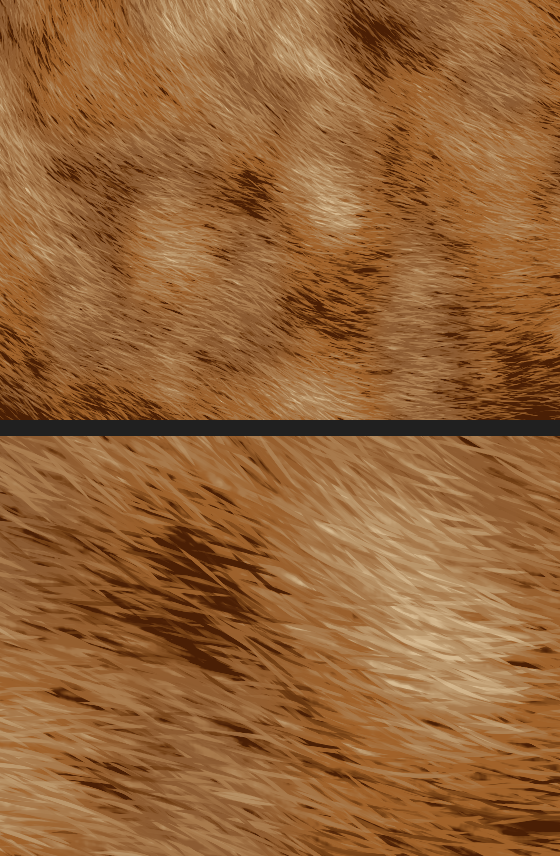
Top, the full canvas; bottom, a detail of the centre.
This texture is drawn by a Shadertoy shader. Its source:

```glsl
float hash(vec2 p) {
    return fract(sin(dot(p, vec2(127.1, 311.7))) * 43758.5453);
}

vec4 hash4(vec2 p) {
    return fract(sin(dot(p, vec2(127.1, 311.7)) + vec4(0.0, 1.7, 3.1, 5.3)) * 43758.5453);
}

float noise(vec2 p) {
    vec2 i = floor(p), f = fract(p);
    f = f * f * (3.0 - 2.0 * f);
    return mix(mix(hash(i), hash(i + vec2(1, 0)), f.x),
               mix(hash(i + vec2(0, 1)), hash(i + vec2(1, 1)), f.x), f.y);
}

// Lie of the coat: steep at the upper left, flattening to the lower right
float coatAngle(vec2 p) {
    float crown = smoothstep(0.5, 1.0, p.y) * (1.0 - smoothstep(0.5, 1.0, p.x));
    float flank = smoothstep(0.15, 0.7, p.y) * (1.0 - smoothstep(0.1, 0.6, p.x));
    float belly = (1.0 - smoothstep(0.0, 0.6, p.y)) * smoothstep(0.6, 1.3, p.x);
    return -0.42 - 0.65 * crown - 0.25 * flank + 0.6 * belly + 0.55 * (noise(p * 4.5) - 0.5);
}

// Broad tabby bands, darker toward the corners
float coatTone(vec2 p) {
    vec2 band = vec2(dot(p, vec2(0.9, 0.42)) * 8.0, dot(p, vec2(0.42, -0.9)) * 4.0);
    float patches = 0.62 * noise(band + 3.7) + 0.38 * noise(p * 15.0);
    vec2 away = p - vec2(0.5, 0.62);
    return 0.61 + 1.25 * (patches - 0.5) - 0.48 * dot(away, away);
}

vec3 furColor(float v, float warmth) {
    vec3 mid = mix(vec3(0.55, 0.36, 0.20), vec3(0.63, 0.385, 0.165), warmth);
    vec3 c = mix(vec3(0.29, 0.12, 0.02), vec3(0.45, 0.25, 0.08), smoothstep(-0.06, 0.12, v));
    c = mix(c, mid, smoothstep(0.08, 0.30, v));
    c = mix(c, vec3(0.66, 0.48, 0.30), smoothstep(0.36, 0.68, v));
    c = mix(c, vec3(0.73, 0.59, 0.42), smoothstep(0.68, 0.96, v));
    return mix(c, vec3(0.84, 0.73, 0.57), smoothstep(0.95, 1.25, v));
}

void mainImage(out vec4 fragColor, in vec2 fragCoord) {
    vec2 p = fragCoord / iResolution.y;
    float angle = coatAngle(p);
    vec2 flow = vec2(cos(angle), sin(angle));

    // Undercoat: fine noise smeared along the flow
    float streak = 0.0;
    for (int i = -6; i <= 6; i++)
        streak += noise((p + flow * float(i) * 0.004) * 230.0) - 0.5;
    float shade = coatTone(p) - 0.06 + streak * 0.24;

    // Single hairs, layer over layer, paler toward the top
    const float cellSize = 0.04;
    float soft = 0.6 / (iResolution.y * cellSize);
    for (int layer = 0; layer < 20; layer++) {
        float depth = float(layer) / 19.0;
        vec2 g = p / cellSize + vec2(0.37, 0.71) * float(layer);
        for (int k = 0; k < 9; k++) {
            vec2 cell = floor(g) + vec2(k % 3 - 1, k / 3 - 1);
            vec4 rnd = hash4(cell + float(layer) * 17.3);
            vec2 d = g - cell - rnd.xy;
            float a = angle + (rnd.z - 0.5) * 0.65;
            vec2 dir = vec2(cos(a), sin(a));
            float along = dot(d, dir);
            float across = dot(d, vec2(-dir.y, dir.x)) + (rnd.x - 0.5) * 0.16 * along * along;
            float t = along / (0.55 + 0.37 * rnd.w);
            float width = 0.043 * (1.0 - t * t);
            float cover = 1.0 - smoothstep(-soft, soft, abs(across) - width);
            cover *= 1.0 - smoothstep(0.7, 1.0, abs(t));
            if (cover > 0.0) {
                vec2 root = p - (d + dir * 0.7) * cellSize;
                float lit = fract(rnd.z * 7.0 + rnd.w * 13.0);
                float hair = coatTone(root) + (lit - 0.5) * 0.72 + (depth - 0.6) * 0.25;
                shade = mix(shade, hair, cover * (0.45 + 0.4 * rnd.y));
            }
        }
    }

    float warmth = smoothstep(0.25, 0.75, noise(p * 5.0 + 9.0));
    fragColor = vec4(furColor(shade, warmth), 1.0);
}
```
